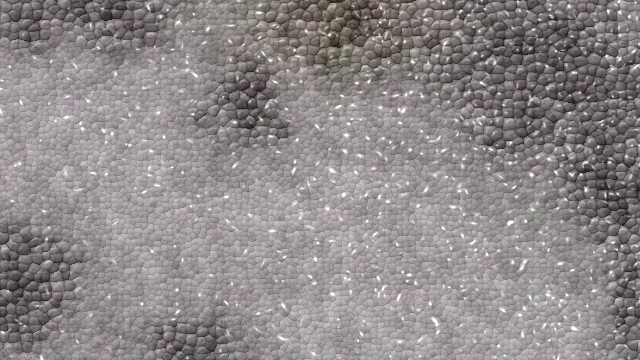
This texture is drawn by a WebGL 2 fragment shader. Its source:

```glsl
#version 300 es
precision highp float;
// Sunlit froth on dark water: soft grey foam broken by murky pools.
// Two sizes of cellular bubbles are shaded as small domes over warped
// gradient noise, then scattered with short, randomly turned glints.

#define FOAM_TONE 0.635
#define MURK_TONE 0.31
#define LARGE_BUBBLES 35.0
#define SMALL_BUBBLES 58.0
#define GLINT_CELLS 46.0
#define GLINT_CHANCE 0.24
#define GLINT_POWER 0.58
#define DOME_SHADE 0.20
#define GRAIN 0.11
#define PATCHINESS 0.13

uniform vec2 u_resolution;
out vec4 outColor;

// Pools of dark water: centre, then half size
const vec4 POOLS[8] = vec4[8](
    vec4(0.25, 0.97, 0.26, 0.11), vec4(0.95, 0.95, 0.28, 0.15),
    vec4(0.67, 0.68, 0.12, 0.14), vec4(1.50, 0.84, 0.38, 0.31),
    vec4(1.70, 0.50, 0.15, 0.26), vec4(0.06, 0.19, 0.20, 0.19),
    vec4(0.53, 0.03, 0.19, 0.11), vec4(1.76, 0.13, 0.07, 0.18));

vec2 hash2(vec2 p) {
    vec3 q = fract(p.xyx * vec3(0.1031, 0.1030, 0.0973));
    q += dot(q, q.yzx + 33.33);
    return fract((q.xx + q.yz) * q.zy);
}

float gradientAt(vec2 cell, vec2 f) {
    float a = 6.2832 * hash2(cell).x;
    return dot(vec2(cos(a), sin(a)), f);
}

float gradientNoise(vec2 p) {
    vec2 i = floor(p), f = fract(p), e = vec2(1.0, 0.0);
    vec2 u = f * f * f * (f * (f * 6.0 - 15.0) + 10.0);
    return mix(mix(gradientAt(i, f), gradientAt(i + e, f - e), u.x),
               mix(gradientAt(i + e.yx, f - e.yx), gradientAt(i + 1.0, f - 1.0), u.x), u.y);
}

float fbm(vec2 p) {
    float sum = 0.0, amp = 0.6;
    for (int k = 0; k < 4; k++) {
        sum += amp * gradientNoise(p);
        p = mat2(1.6, 1.2, -1.2, 1.6) * p + 7.3;
        amp *= 0.55;
    }
    return sum;
}

// Shade of packed bubbles around zero: lit dome, dark crease, thin bright rim
float bubbles(vec2 p, float rimLight) {
    vec2 cell = floor(p), nearest = vec2(0.0), id = vec2(0.0);
    float d1 = 9.0, d2 = 9.0;
    for (int y = -1; y <= 1; y++)
    for (int x = -1; x <= 1; x++) {
        vec2 c = cell + vec2(x, y);
        vec2 o = p - c - 0.1 - 0.8 * hash2(c + 3.0);
        float d = length(o);
        if (d < d1) { d2 = d1; d1 = d; nearest = o; id = c; }
        else d2 = min(d2, d);
    }
    vec2 rnd = hash2(id + 41.0);
    float crease = 1.0 - smoothstep(0.0, 0.35, d2 - d1);
    float dome = dot(nearest, vec2(-0.45, 0.9));
    float ring = exp(-pow((d1 - 0.36) / 0.12, 2.0)) * smoothstep(-0.1, 0.4, dome);
    return 1.1 * dome + 0.9 * (rnd.x - 0.5) - 0.6 * crease + 0.15
         + rimLight * ring * (0.4 + rnd.y);
}

// Short streaks of light, one per chosen cell
float glints(vec2 p, float chance) {
    vec2 cell = floor(p);
    float light = 0.0;
    for (int y = -1; y <= 1; y++)
    for (int x = -1; x <= 1; x++) {
        vec2 c = cell + vec2(x, y);
        vec2 rnd = hash2(c + 91.0), shape = hash2(c + 157.0);
        vec2 o = p - c - hash2(c + 19.0);
        float a = (shape.x - 0.5) * 2.6;
        o = mat2(cos(a), -sin(a), sin(a), cos(a)) * o;
        o /= vec2(mix(0.16, 0.42, shape.y * shape.y), 0.15);
        light += step(rnd.x, chance) * (0.35 + 0.75 * rnd.y) * exp(-dot(o, o));
    }
    return min(light, 1.3);
}

void main() {
    vec2 p = gl_FragCoord.xy / u_resolution.y;
    vec2 warp = vec2(fbm(p * 4.0), fbm(p * 4.0 + 23.0));

    // Broad light and dark water
    float clear = 1.0;
    for (int k = 0; k < 8; k++) {
        vec2 q = (p + 0.14 * warp - POOLS[k].xy) / POOLS[k].zw;
        clear *= 1.0 - 0.9 * exp(-dot(q, q));
    }
    float patches = fbm(p * 6.0 + 11.0);
    float murk = clamp(1.0 - clear + 0.25 * patches, 0.0, 1.0);
    float tone = mix(FOAM_TONE, MURK_TONE, murk) + PATCHINESS * fbm(p * 11.0 + 5.0);

    // Bubbles: fine in the foam, larger and clearer in the pools
    vec2 b = p * vec2(1.0, 1.15) + 0.012 * warp;
    float fine = bubbles(b * SMALL_BUBBLES, 0.2);
    float large = bubbles(b * LARGE_BUBBLES + 60.0, 0.9);
    float open = smoothstep(0.15, 0.6, murk);
    tone += DOME_SHADE * mix(0.48 * fine, 0.85 * large + 0.2 * fine, open);
    tone += GRAIN * fbm(p * vec2(62.0, 80.0));

    // Sparkle, densest towards the upper right
    float sunny = smoothstep(0.5, 1.7, p.x + 0.6 * p.y);
    float chance = GLINT_CHANCE * (0.35 + 0.9 * sunny + 0.4 * open * sunny);
    float glint = glints(p * GLINT_CELLS + 2.0 * warp, chance);

    // Warm grey with faint rosy, olive and brown drifts
    float drift = fbm(p * 9.0 + 37.0);
    vec2 silt = (p - vec2(0.93, 0.93)) / vec2(0.30, 0.16);
    vec3 color = max(tone, 0.13) + vec3(0.011, -0.009, -0.001);
    color += 0.035 * drift * vec3(0.5, -0.6, 0.6);
    color += 0.03 * exp(-dot(silt, silt)) * vec3(0.8, 0.3, -1.2);
    color += GLINT_POWER * glint * vec3(1.0, 0.98, 1.0);
    outColor = vec4(clamp(color, 0.0, 1.0), 1.0);
}
```
